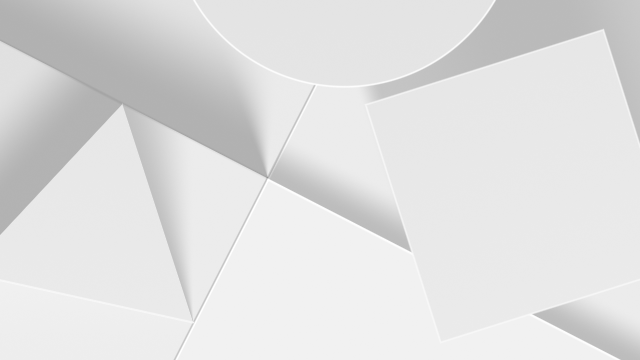
Write a Shadertoy shader that draws this background.

```glsl
// Overlapping white paper shapes with soft grey shadows: disc, square, triangle and crossing folds.

// Signed distance to the line a-b, positive on its left.
float side(vec2 p, vec2 a, vec2 b) {
    vec2 d = normalize(b - a);
    return d.x * (p.y - a.y) - d.y * (p.x - a.x);
}

// Antialiased coverage of the region where d < 0.
float cover(float d) {
    return clamp(0.5 - d * iResolution.y, 0.0, 1.0);
}

// Thin soft stroke along d = 0.
float stroke(float d, float width) {
    return 1.0 - smoothstep(0.0, width + 1.0 / iResolution.y, abs(d));
}

float hash(vec2 p) {
    return fract(sin(dot(p, vec2(12.9898, 78.233))) * 43758.5453);
}

void mainImage(out vec4 fragColor, in vec2 fragCoord) {
    vec2 p = fragCoord / iResolution.y;
    p.x += 0.5 * (16.0 / 9.0 - iResolution.x / iResolution.y);

    // Two folds cross the sheet
    float fold = side(p, vec2(0.0, 0.887), vec2(1.725, 0.0));
    float seam = side(p, vec2(0.486, 0.0), vec2(0.875, 0.762));

    // Triangle edges, positive outside
    vec2 apex = vec2(0.340, 0.711), foot = vec2(0.537, 0.104), tail = vec2(-0.097, 0.243);
    float triLeft = side(p, tail, apex);
    float triRight = side(p, apex, foot);
    float triBase = side(p, foot, tail);
    float triShape = max(triBase, max(triLeft, triRight));

    // Tilted square
    vec2 q = mat2(0.9535, -0.301, 0.301, 0.9535) * (p - vec2(1.450, 0.483));
    vec2 e = abs(q) - 0.346;
    float square = max(e.x, e.y);

    float disc = length(p - vec2(0.957, 1.242)) - 0.483;

    // Lower sheet
    float shade = 0.945 - 0.015 * (1.0 - smoothstep(0.0, 0.3, p.y)) * cover(-seam);

    // Recesses beside the triangle
    float leftRecess = mix(0.70, 0.88, smoothstep(0.07, 0.27, triLeft));
    float spread = triRight / (length(p - foot) + 0.001);
    float rightRecess = mix(0.75, 0.925, smoothstep(-0.04, 0.32, spread));
    float recess = mix(leftRecess, rightRecess, cover(-triRight));
    shade = mix(shade, recess, cover(-seam) * cover(triBase));

    // Upper left panel, lit close to the seam
    float upperLeft = mix(0.695, 0.89, smoothstep(0.06, 0.34, fold));
    float lit = 1.0 - smoothstep(0.35, 1.15, seam / max(fold, 0.001));
    upperLeft = mix(upperLeft, 0.92, lit);

    // Upper right panel with the shadows of the fold and the square
    float upperRight = mix(0.74, 0.925, smoothstep(0.01, 0.13, fold));
    float shadow = smoothstep(-0.36, -0.29, q.x) * smoothstep(-0.2, 0.0, q.y);
    float shadowTone = mix(0.77, 0.73, smoothstep(-0.3, 0.1, q.x))
                     + 0.06 * smoothstep(0.25, 0.5, q.x);
    upperRight = mix(upperRight, shadowTone, shadow);

    float upper = mix(upperRight, upperLeft, cover(-seam));
    shade = mix(shade, upper, cover(-fold));

    // Fold and seam edges
    shade += 0.05 * stroke(fold + 0.003, 0.003) * cover(seam);
    shade -= 0.05 * stroke(fold, 0.004) * cover(-seam);
    shade -= 0.16 * stroke(seam - 0.001, 0.002);
    shade += 0.07 * stroke(seam + 0.003, 0.002);

    // Raised shapes with bright rims
    shade = mix(shade, 0.912 + 0.02 * (0.4 - p.y), cover(triShape));
    shade = mix(shade, 0.99, 0.8 * stroke(triBase, 0.002) * cover(-seam));

    shade = mix(shade, 0.912 - 0.02 * q.y, cover(square));
    shade = mix(shade, 0.98, 0.75 * stroke(square, 0.002));

    shade = mix(shade, 0.895 + 0.02 * (0.9 - p.y), cover(disc));
    shade = mix(shade, 1.0, 0.9 * stroke(disc, 0.002));

    // Slight grain against banding
    shade += (hash(fragCoord / iResolution.xy) - 0.5) * 0.004;
    fragColor = vec4(vec3(shade), 1.0);
}
```
